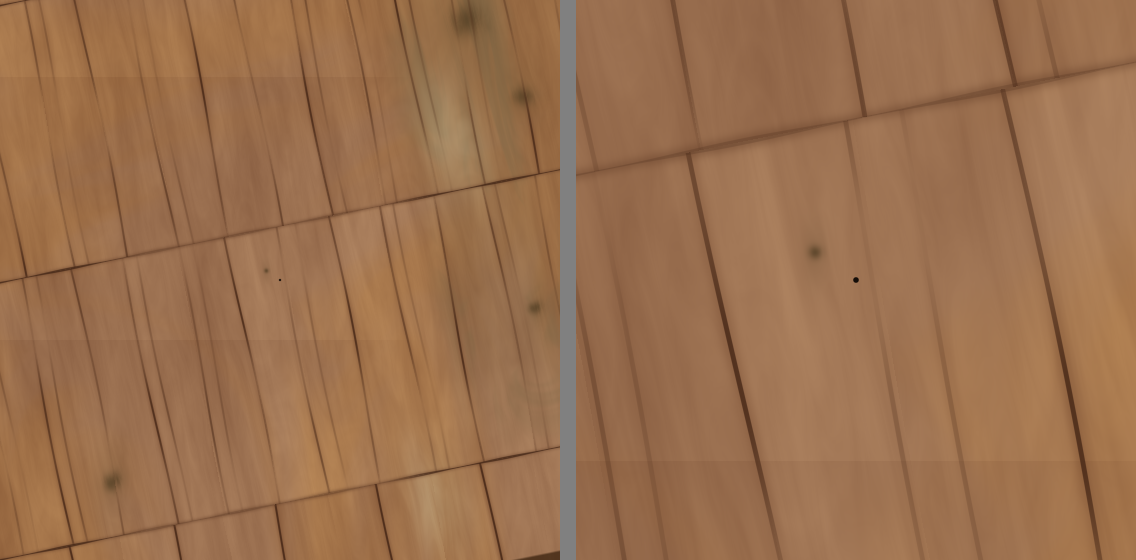
Left, the full canvas; right, a detail of the centre.
This texture is drawn by a Shadertoy shader. Its source:

```glsl
float hash(vec2 p) {
    return fract(sin(dot(p, vec2(127.1, 311.7))) * 4375.85);
}

// Layered, warped sines, roughly -1 to 1
float waves(vec2 p) {
    float sum = 0.0, amp = 0.6;
    for (int i = 0; i < 6; i++) {
        p = mat2(0.8, 0.6, -0.6, 0.8) * p * 1.65 + 1.3;
        p += 0.7 * sin(p.yx * 1.1 + float(i));
        sum += amp * sin(p.x) * sin(p.y);
        amp *= 0.65;
    }
    return sum;
}

// Soft-edged stroke at distance d
float stroke(float d, float halfWidth) {
    float px = 1.0 / iResolution.y;
    return 1.0 - smoothstep(halfWidth - px * 0.5, halfWidth + px, d);
}

void mainImage(out vec4 fragColor, in vec2 fragCoord) {
    vec2 uv = fragCoord / iResolution.xy;

    // Skewed floor axes: u across the boards, v along them
    float u = uv.x + 0.2 * uv.y;
    float v = uv.y - 0.202 * uv.x;
    float row = floor(v / 0.495);
    float s = (u - 0.137 - 0.008 * row) / 0.0955;
    s += 0.04 * sin(v * 9.0 + floor(s + 0.5) * 2.4);
    float strip = floor(s);

    // Grain: broad clouds, long streaks and fine fibres
    vec2 shift = vec2(strip * 1.7, row * 2.3);
    float cloud = waves(vec2(u * 5.0, v * 2.2) + 4.0);
    float streak = waves(vec2(u * 22.0, v * 3.5) + shift);
    float fibre = waves(vec2(u * 85.0, v * 12.0) + shift);
    float board = hash(vec2(floor(s * 0.5), row)) - 0.5;
    float tone = 0.52 + 0.16 * cloud + 0.20 * streak + 0.09 * fibre;
    tone += 0.24 * board + 0.16 * (hash(vec2(strip, row + 7.0)) - 0.5);

    // Faint tonal steps across the left side
    float fade = fract((uv.y - 0.392) / 0.471);
    tone += 0.16 * (0.4 - exp(-3.0 * (1.0 - fade))) * (1.0 - smoothstep(0.6, 0.8, uv.x));

    vec3 color = mix(vec3(0.54, 0.355, 0.215), vec3(0.71, 0.52, 0.335), clamp(tone, 0.0, 1.15));
    float rosy = smoothstep(-0.3, 0.6, waves(uv * 2.2 + 9.0) + 0.4 * uv.x - 0.3 * uv.y);
    color = mix(color, color * vec3(0.97, 1.0, 1.14), rosy);

    // Grey-green weathering in the right-hand boards
    float weathered = smoothstep(0.84, 0.95, u) * smoothstep(0.15, 0.4, uv.y);
    weathered *= 1.0 - 0.6 * smoothstep(1.06, 1.1, u);
    float stain = smoothstep(0.0, 0.7, waves(vec2(u * 13.0, v * 4.0) + 2.0));
    color = mix(color, vec3(0.49, 0.40, 0.27), weathered * (0.2 + 0.5 * stain));

    // Pale worn patches
    for (int i = 0; i < 2; i++) {
        vec2 d = uv - mix(vec2(0.81, 0.75), vec2(0.78, 0.10), float(i));
        d = vec2(d.x + 0.2 * d.y, d.y) / vec2(0.055, 0.10);
        color = mix(color, vec3(0.75, 0.67, 0.52), 0.55 * exp(-dot(d, d)) * (0.75 + 0.4 * streak));
    }

    // Knots: position and radius
    vec3 knots[5] = vec3[5](vec3(0.935, 0.824, 0.016), vec3(0.955, 0.453, 0.011),
        vec3(0.835, 0.965, 0.026), vec3(0.20, 0.14, 0.016), vec3(0.476, 0.516, 0.004));
    for (int i = 0; i < 5; i++) {
        vec2 d = (uv - knots[i].xy) / knots[i].z;
        d += 0.35 * vec2(fibre, streak);
        float core = exp(-dot(d, d));
        float halo = exp(-dot(d * vec2(0.5, 0.2), d * vec2(0.5, 0.2)));
        color = mix(color, vec3(0.30, 0.23, 0.13), 0.6 * core + 0.13 * halo);
    }

    // Board joints: strong and weak alternate, each with a fainter companion
    for (int i = 0; i < 2; i++) {
        float t = s - 0.27 * float(i);
        float k = floor(t + 0.5);
        float weak = mod(k, 2.0);
        float seed = hash(vec2(k, row + float(i) * 5.0));
        float d = abs(t - k - 0.12 * (seed - 0.5) * weak) * 0.094;
        float worn = 0.55 + 0.35 * sin(v * 11.0 + seed * 6.3) + 0.2 * sin(v * 29.0 + k);
        float power = mix(0.8, 0.5, weak) * clamp(worn, 0.12, 1.0);
        power *= i == 0 ? 1.0 : 0.5 * step(0.35, seed);
        if (row < 0.0) power = i == 0 ? 0.85 * (1.0 - weak) : 0.0;
        color = mix(color, vec3(0.42, 0.25, 0.15), 0.45 * power * exp(-d * d / 0.00003));
        color = mix(color, vec3(0.27, 0.15, 0.085), power * stroke(d, 0.0013));
    }

    // End joints: crisp at the sides, blurred through the middle
    float across = abs(v - 0.495 * floor(v / 0.495 + 0.5));
    across = abs(across + 0.0008 * sin(uv.x * 40.0));
    float crisp = smoothstep(0.2, 0.32, abs(uv.x - 0.47));
    color = mix(color, vec3(0.40, 0.25, 0.16), 0.4 * exp(-across * across / 0.00002));
    color = mix(color, vec3(0.25, 0.14, 0.08), mix(0.2, 0.75, crisp) * stroke(across, 0.001));

    // Centre speck and shadowed lower corner
    color = mix(color, vec3(0.08, 0.05, 0.03), stroke(length(uv - 0.5), 0.0015));
    color = mix(color, vec3(0.25, 0.15, 0.07), 0.8 * (1.0 - smoothstep(-0.188, -0.183, v)));

    fragColor = vec4(color, 1.0);
}
```
